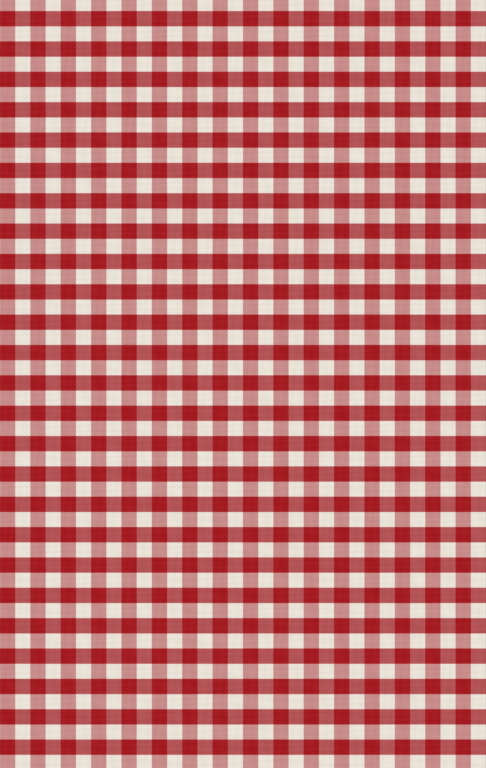
A Shadertoy shader for this pattern:

```glsl
// Red and cream gingham: two sets of half-width bands cross at right angles.
// Crossings are deep red; the horizontal bands dominate the vertical ones.
// Layered sines add a faint over-under weave and uneven thread dye.

#define REPEATS 16.0        // checks across the width
#define ROW_PERIOD 0.9993   // check height relative to its width
#define ROW_PHASE 0.366     // top edge to first red row, in checks
#define BAND_WIDTH 0.5      // red share of one check
#define EDGE_SOFT 0.03      // yarn blur at band edges, in checks
#define THREADS 7.0         // weave cycles per check
#define WEAVE 0.012         // strength of the weave
#define SLUB 0.012          // strength of the uneven dye
#define CREAM vec3(0.91, 0.89, 0.84)
#define WARP_PINK vec3(0.78, 0.55, 0.54)
#define WEFT_ROSE vec3(0.70, 0.33, 0.34)
#define DEEP_RED vec3(0.64, 0.11, 0.13)

const float TAU = 6.28318;

// Coverage of a band that starts at each whole number.
float band(float t, float soft) {
    float fromCentre = abs(fract(t - 0.5 * BAND_WIDTH + 0.5) - 0.5);
    return smoothstep(-soft, soft, 0.5 * BAND_WIDTH - fromCentre);
}

// Over-under thread relief, from -1 to 1.
float weave(vec2 p) {
    vec2 s = sin(TAU * THREADS * p);
    return 0.7 * s.x * s.y + 0.3 * s.y;
}

// Long irregular streaks along both thread directions.
float slubs(vec2 p) {
    float weft = sin(p.y * 23.7 + 2.0 * sin(p.x * 1.3 + p.y * 5.1));
    float warp = sin(p.x * 19.3 + 2.0 * sin(p.y * 1.7 + p.x * 4.3));
    return 0.5 * (weft + warp);
}

void mainImage(out vec4 fragColor, in vec2 fragCoord) {
    // Check units, measured from the top left.
    float pixel = REPEATS / iResolution.x;
    vec2 p = vec2(fragCoord.x, iResolution.y - fragCoord.y) * pixel;
    vec2 check = vec2(p.x, p.y / ROW_PERIOD - ROW_PHASE);

    // Dyed warp and weft blend into four cloth colours.
    float soft = max(EDGE_SOFT, 0.75 * pixel);
    float warp = band(check.x, soft);
    float weft = band(check.y, soft);
    vec3 cloth = mix(mix(CREAM, WARP_PINK, warp),
                     mix(WEFT_ROSE, DEEP_RED, warp), weft);

    // Fade the weave before its threads become finer than the pixels.
    float visible = 1.0 - smoothstep(0.3, 0.6, pixel * THREADS);
    cloth += WEAVE * visible * weave(check) + SLUB * slubs(p);

    fragColor = vec4(clamp(cloth, 0.0, 1.0), 1.0);
}
```
